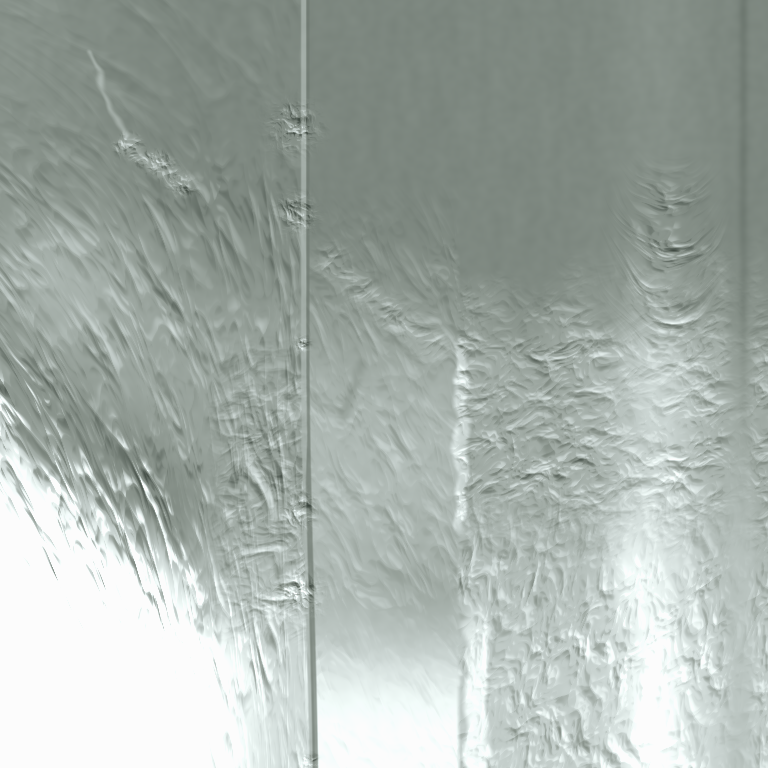
Reproduce this texture procedurally as a Shadertoy shader.

```glsl
// Crumpled silver foil sheets with a taped vertical seam and bright glows.
const float SHADE = 0.492;       // tone of unlit foil
const float FOLD_STEP = 0.07;    // relief sampling distance, in noise cells
const float WARP = 0.4;          // bending of the folds
const float LEFT_RELIEF = 0.062;
const float MID_RELIEF = 0.03;
const float RIGHT_RELIEF = 0.075;
const float EDGE_X = 0.597;      // joint of middle and right sheets
const float FAR_X = 0.968;       // joint near the right border
const float KNOTS[6] = float[6](0.835, 0.722, 0.552, 0.335, 0.228, 0.01);
const float KNOT_SIZE[6] = float[6](0.024, 0.019, 0.008, 0.018, 0.024, 0.009);

vec2 gradientAt(vec2 cell) {
    vec3 h = fract(cell.xyx * vec3(0.1031, 0.103, 0.0973));
    h += dot(h, h.yzx + 33.33);
    float angle = 6.2832 * fract((h.x + h.y) * h.z);
    return vec2(cos(angle), sin(angle));
}

float noise(vec2 p) {
    vec2 i = floor(p), f = p - i, x = vec2(1, 0), y = vec2(0, 1);
    vec2 u = f * f * f * (f * (f * 6.0 - 15.0) + 10.0);
    float low = mix(dot(gradientAt(i), f), dot(gradientAt(i + x), f - x), u.x);
    float high = mix(dot(gradientAt(i + y), f - y), dot(gradientAt(i + 1.0), f - 1.0), u.x);
    return mix(low, high, u.y);
}

// Ridges give sharp folds between flat facets.
float foilHeight(vec2 p) {
    p += WARP * vec2(noise(p * 0.8 + 7.0), noise(p * 0.8 + 31.0));
    float height = 0.0, amp = 1.0;
    for (int i = 0; i < 3; i++) {
        height += amp * abs(noise(p));
        p = mat2(1.6, 0.9, -0.9, 1.6) * p + 5.3;
        amp *= 0.45;
    }
    return height;
}

// Slope toward the light, with weak slopes flattened.
float relief(vec2 p) {
    float slope = (foilHeight(p + FOLD_STEP * vec2(0.6, 0.8)) - foilHeight(p)) / FOLD_STEP;
    return slope * smoothstep(-0.1, 1.2, abs(slope));
}

float bell(float d, float width) {
    return exp(-d * d / (width * width));
}

float blob(vec2 p, vec2 center, vec2 radius) {
    return bell(length((p - center) / radius), 1.0);
}

float segment(vec2 p, vec2 a, vec2 b) {
    vec2 d = b - a;
    return length(p - a - d * clamp(dot(p - a, d) / dot(d, d), 0.0, 1.0));
}

float band(float x, float a, float b, float soft) {
    return smoothstep(a - soft, a + soft, x) - smoothstep(b - soft, b + soft, x);
}

float leftSheet(vec2 p, float rough, float patchy) {
    // Streaks lean outward, steeper toward the seam.
    float across = p.x + (p.y - 0.5) * (0.55 - 1.4 * p.x);
    float streak = relief(vec2(across * 33.0, p.y * 9.0));
    float t = SHADE + 0.035 * smoothstep(0.25, 0.0, p.x);
    t += 0.11 * smoothstep(0.75, 0.5, p.y) + 0.23 * smoothstep(0.4, 0.06, p.y);
    t += 0.1 * blob(p, vec2(0.09, 0.65), vec2(0.12, 0.09));
    t -= 0.1 * bell(segment(p, vec2(-0.02, 0.56), vec2(0.22, 0.34)), 0.06);
    t += LEFT_RELIEF * mix(0.2, 1.0, smoothstep(0.85, 0.65, p.y)) * patchy * streak;
    t += 0.06 * rough * band(p.x, 0.29, 0.42, 0.03) * band(p.y, 0.18, 0.52, 0.06);
    // Overexposed corner with a frayed border.
    float inside = 0.42 - 0.8 * p.x - p.y + 0.04 * streak;
    inside += 0.06 * noise(vec2(across * 30.0, p.y * 6.0));
    t += 0.42 * smoothstep(-0.08, 0.08, inside) * smoothstep(0.38, 0.2, p.x);
    // Pinched crease high on the sheet.
    vec2 q = p + 0.012 * vec2(noise(p * 38.0), noise(p * 38.0 + 11.0));
    t += 0.13 * smoothstep(0.006, 0.0, segment(q, vec2(0.115, 0.93), vec2(0.165, 0.82)));
    float pinch = smoothstep(0.022, 0.003, segment(q, vec2(0.165, 0.81), vec2(0.24, 0.763)));
    return t + pinch * (0.08 + 0.13 * relief(p * 42.0));
}

float middleSheet(vec2 p, float rough, float patchy) {
    float brush = relief(vec2((p.x + 0.3 * p.y) * 26.0, p.y * 14.0));
    float t = SHADE - 0.005 + 0.2 * smoothstep(0.74, 0.4, p.y);
    t -= 0.05 * blob(p, vec2(0.56, 0.23), vec2(0.07, 0.08));
    t += 0.3 * smoothstep(0.23, 0.04, p.y + 0.02 * brush);
    t += MID_RELIEF * brush * patchy * smoothstep(0.8, 0.6, p.y);
    float crease = bell(segment(p, vec2(0.43, 0.66), vec2(0.56, 0.55)), 0.018);
    t += crease * (0.05 + 0.07 * rough);
    return t - 0.06 * smoothstep(0.012, 0.0, segment(p, vec2(0.445, 0.45), vec2(0.47, 0.525)));
}

float rightSheet(vec2 p, float rough, float patchy) {
    float crumple = smoothstep(0.68, 0.5, p.y + 0.09 * noise(p * 11.0));
    float t = SHADE + 0.14 * crumple + 0.13 * smoothstep(0.42, 0.1, p.y);
    t += bell(p.x - 0.855, 0.06) * (0.03 + 0.13 * smoothstep(0.75, 0.5, p.y));
    t += 0.12 * blob(p, vec2(0.82, 0.26), vec2(0.03, 0.06));
    t += 0.17 * blob(p, vec2(0.85, 0.05), vec2(0.025, 0.13));
    float leafy = relief(vec2((p.x - 0.25 * p.y) * 32.0, p.y * 20.0) + 40.0);
    t += RIGHT_RELIEF * crumple * patchy * mix(rough, leafy, smoothstep(0.4, 0.25, p.y));
    // Sagging folds down the bright column.
    float dx = p.x - 0.868 + 0.012 * noise(p * 20.0);
    float sag = relief(vec2(p.x * 14.0, (p.y - 10.0 * dx * dx) * 32.0));
    t += 0.1 * sag * bell(dx, 0.045) * band(p.y, 0.53, 0.75, 0.06);
    // Shaded strip and joint at the far side.
    float strip = SHADE + 0.23 * smoothstep(0.7, 0.25, p.y);
    t = mix(t, strip, 0.75 * band(p.x, 0.947, 0.98, 0.012));
    return t - 0.05 * bell(p.x - FAR_X, 0.006) * smoothstep(0.2, 0.7, p.y);
}

void mainImage(out vec4 fragColor, in vec2 fragCoord) {
    vec2 p = fragCoord / iResolution.xy;
    float rough = relief(mat2(0.9, -0.45, 0.45, 0.9) * p * vec2(25, 33));
    float patchy = clamp(0.95 + 1.1 * noise(p * 9.0 + 3.0), 0.35, 1.5);
    vec2 s = vec2(p.x - 0.399 - 0.012 * smoothstep(0.55, -0.1, p.y), p.y);
    float t = mix(leftSheet(p, rough, patchy), middleSheet(p, rough, patchy), smoothstep(-0.003, 0.003, s.x));
    t = mix(t, rightSheet(p, rough, patchy), smoothstep(-0.004, 0.004, p.x - EDGE_X));
    // Catchlights on the joint.
    float x = p.x + 0.012 * noise(p * 30.0) - EDGE_X;
    t += (0.16 + 0.05 * rough) * band(x, -0.004, 0.011, 0.004) * band(p.y, 0.31, 0.55, 0.02);
    t += 0.2 * band(x, 0.01, 0.037, 0.005) * smoothstep(0.24, 0.14, p.y);
    // Seam: pale tape, shadowed cord, crumpled knots.
    float cord = smoothstep(0.44, 0.36, p.y);
    t = mix(t, 0.67, 0.8 * band(s.x, -0.007, 0.0, 0.0015));
    t = mix(t, 0.44, 0.75 * band(s.x, -0.003 * cord, 0.004, 0.0015));
    float pinch = relief(p * 46.0 + 17.0);
    for (int i = 0; i < 6; i++) {
        float size = KNOT_SIZE[i];
        t += blob(s, vec2(-0.7 * size, KNOTS[i]), vec2(size)) * (0.04 + 0.16 * pinch);
        t -= 0.12 * blob(s, vec2(-0.004, KNOTS[i] + 0.4 * size), vec2(0.011, 0.005));
    }
    // Soft mottling and cool green tint.
    t += 0.016 * noise(p * vec2(50, 16)) + 0.014 * noise(p * 75.0);
    vec3 tint = vec3(0, 0.04, mix(0.01, 0.03, smoothstep(0.5, 0.85, t)));
    fragColor = vec4(clamp(t + tint, 0.0, 0.99), 1);
}
```
